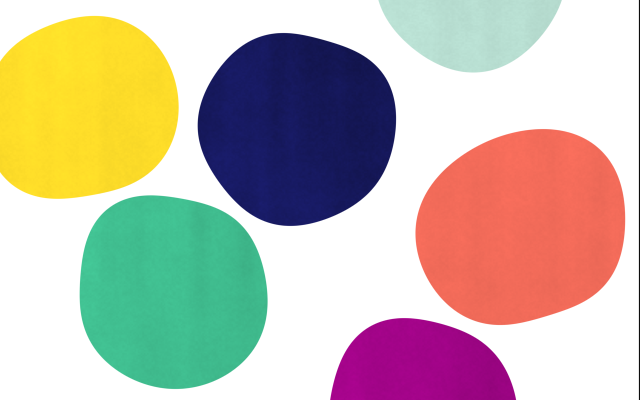
This background is drawn by a WebGL 2 fragment shader. Its source:

```glsl
#version 300 es
precision highp float;
// Six hand-cut, softly washed paint discs scattered on white paper.
uniform vec2 u_resolution;
out vec4 fragColor;

float hash(vec2 p) {
  return fract(sin(dot(p, vec2(127.1, 311.7))) * 43758.5453);
}

float noise(vec2 p) {
  vec2 i = floor(p), f = fract(p);
  f = f * f * (3.0 - 2.0 * f);
  return mix(mix(hash(i), hash(i + vec2(1, 0)), f.x),
             mix(hash(i + vec2(0, 1)), hash(i + vec2(1, 1)), f.x), f.y);
}

// Vertical brush streaks, soft blotches and fine paper grain, around zero
float wash(vec2 p) {
  float streaks = noise(p * vec2(26.0, 2.5)) - 0.5;
  float blotches = noise(p * 18.0 + 7.0) - 0.5;
  float grain = noise(p * 120.0) + noise(p * 260.0) - 1.0;
  return 0.05 * streaks + 0.025 * blotches + 0.025 * grain;
}

// Disc whose radius wobbles with the angle. The waves hold cosine and sine
// weights of harmonics 2 to 5, in percent of the canvas height.
void blob(inout vec3 color, vec2 p, vec2 center, float radius,
          vec4 waves23, vec4 waves45, vec3 paint, vec2 tilt, float washAmount) {
  vec2 q = p - center;
  float a = atan(q.y, q.x);
  float wobble = dot(waves23, vec4(cos(2.0 * a), sin(2.0 * a), cos(3.0 * a), sin(3.0 * a)))
               + dot(waves45, vec4(cos(4.0 * a), sin(4.0 * a), cos(5.0 * a), sin(5.0 * a)));
  float d = length(q) - radius - 0.01 * wobble;
  float edge = 0.7 / u_resolution.y;
  float shade = 1.0 + dot(tilt, q) + washAmount * wash(p);
  color = mix(color, clamp(paint * shade, 0.0, 1.0), 1.0 - smoothstep(-edge, edge, d));
}

void main() {
  vec2 p = gl_FragCoord.xy / u_resolution.y;
  vec3 color = vec3(1.0);

  // Yellow
  blob(color, p, vec2(0.2025, 0.728), 0.2375, vec4(0.85, 1.05, 0.13, -0.38),
       vec4(-0.4, -0.27, 0.08, 0.1), vec3(1.0, 0.87, 0.16), vec2(-0.02, 0.04), 0.7);
  // Navy
  blob(color, p, vec2(0.743, 0.680), 0.2433, vec4(0.4, -0.03, 0.26, 0.46),
       vec4(0.02, 0.15, -0.38, 0.0), vec3(0.085, 0.095, 0.36), vec2(-0.3, -0.25), 3.0);
  // Green
  blob(color, p, vec2(0.430, 0.271), 0.2423, vec4(-0.27, -0.73, 0.38, 0.08),
       vec4(-0.52, 0.17, -0.02, -0.27), vec3(0.25, 0.74, 0.56), vec2(-0.13, 0.0), 1.0);
  // Coral
  blob(color, p, vec2(1.306, 0.432), 0.2535, vec4(1.1, 1.54, -0.26, -0.13),
       vec4(-0.29, -0.35, -0.25, 0.0), vec3(0.95, 0.42, 0.35), vec2(0.0, 0.03), 0.8);
  // Purple
  blob(color, p, vec2(1.0545, -0.033), 0.238, vec4(-0.02, -0.48, 0.47, 0.0),
       vec4(-0.17, 0.21, -0.1, -0.25), vec3(0.63, 0.015, 0.53), vec2(-0.2, 0.0), 1.2);
  // Pale mint
  blob(color, p, vec2(1.177, 1.057), 0.234, vec4(0.0),
       vec4(0.42, 0.2, 0.0, 0.0), vec3(0.72, 0.87, 0.82), vec2(-0.05, 0.0), 0.8);

  // Thin dark rule along the right edge
  float fromRight = (u_resolution.x - gl_FragCoord.x) / u_resolution.y;
  float soft = 0.5 / u_resolution.y;
  color = mix(vec3(0.05), color, smoothstep(0.003 - soft, 0.003 + soft, fromRight));

  fragColor = vec4(color, 1.0);
}
```
